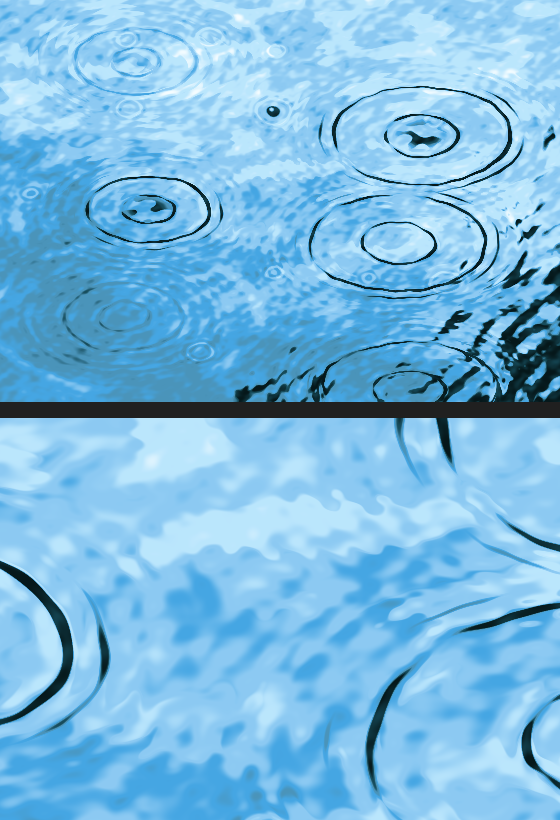
Top, the full canvas; bottom, a detail of the centre.
This texture is drawn by a WebGL 2 fragment shader. Its source:

```glsl
#version 300 es
precision highp float;
// Rain on blue water: squashed ring trains spread from a few drops over a
// dappled sky reflection, with dark broken streaks in the lower right.
// All parts add to one tone, which a colour ramp turns into water colours.

uniform vec2 u_resolution;
out vec4 fragColor;

const vec3 INK = vec3(0.02, 0.09, 0.10);
const vec3 DEEP = vec3(0.09, 0.30, 0.36);
const vec3 SLATE = vec3(0.29, 0.58, 0.73);
const vec3 AZURE = vec3(0.27, 0.65, 0.89);
const vec3 SKY = vec3(0.55, 0.79, 0.95);
const vec3 PALE = vec3(0.73, 0.90, 0.99);
const vec3 GLINT = vec3(0.96, 0.99, 1.0);

const int DROPS = 6;
const vec2 FIRST_DROP = vec2(0.265, 0.48);   // share of the canvas
const vec2 DROP_STRIDE = vec2(0.489, 0.183);
const float SQUASH = 0.55;                   // perspective of the rings
const float RING_GAP = 0.034;
const float FINE_GAP = 0.027;
const float CELL = 0.2;                      // spacing of small ringlets
const float TAU = 6.28318;

vec2 hash2(vec2 p) {
  vec2 k = vec2(dot(p, vec2(127.1, 311.7)), dot(p, vec2(269.5, 183.3)));
  return fract(sin(k) * 43758.55);
}

float corner(vec2 cell, vec2 offset) {
  float a = TAU * hash2(cell).x;
  return dot(vec2(cos(a), sin(a)), offset);
}

// Gradient noise, about -1 to 1
float noise(vec2 p) {
  vec2 i = floor(p), f = p - i, e = vec2(1.0, 0.0);
  vec2 u = f * f * f * (f * (f * 6.0 - 15.0) + 10.0);
  float low = mix(corner(i, f), corner(i + e.xy, f - e.xy), u.x);
  float high = mix(corner(i + e.yx, f - e.yx), corner(i + e.xx, f - e.xx), u.x);
  return 1.6 * mix(low, high, u.y);
}

// Ring train of one drop: x = signed swell, y = dark line, z = pale halo
vec3 dropRings(vec2 p, float index, float aspect) {
  float odd = mod(index, 2.0);
  float contrast = 1.0 / (1.0 + index * index * (1.0 - odd));
  float radius = mix(0.15, 0.22, odd);
  vec2 centre = fract(FIRST_DROP + index * DROP_STRIDE) * vec2(aspect, 1.0);
  vec2 q = (p - centre) / vec2(1.0, SQUASH);
  float d = length(q);
  vec2 dir = q / max(d, 0.001);
  float rough = noise(dir * 1.7 + index * 7.3 + d * 8.0);

  float edge = d - radius, inner = d - 0.42 * radius;
  float crest = cos(TAU * edge / RING_GAP) * exp(-abs(edge) / (edge > 0.0 ? 0.06 : 0.025));
  crest += cos(TAU * inner / RING_GAP) * exp(-abs(inner) / 0.02);
  float weight = 0.8 + 0.5 * rough + 0.2 * dot(dir, vec2(0.8, -0.6));
  float line = smoothstep(0.40, 0.62, crest * weight);

  // Torn dark patches where a young drop has just landed
  float core = smoothstep(0.075, 0.03, d) * smoothstep(0.05, 0.25, noise(q * 24.0 + index));
  line = max(line, core * step(index, 2.5));

  float reach = smoothstep(0.9, 1.15, d / radius) * exp(-max(edge, 0.0) / 0.16);
  float fine = sin(TAU * edge / FINE_GAP) * reach * (0.6 + 0.5 * rough);
  float halo = exp(-pow((d - 2.2 * radius) / 0.016, 2.0)) * smoothstep(-0.4, 0.5, rough);
  return vec3(0.6 * fine - crest, line * contrast, halo * (1.0 - odd));
}

// Sparse ringlets and bubbles: x = signed swell, y = dark part
vec2 ringlets(vec2 p) {
  vec2 cell = floor(p / CELL), kind = hash2(cell + 31.0);
  vec2 q = p - (cell + 0.35 + 0.3 * hash2(cell)) * CELL;
  q.y /= 0.7;
  float d = length(q), radius = mix(0.014, 0.045, kind.x * kind.x);
  float rings = cos(TAU * (d - radius) / 0.018) * exp(-abs(d - radius) / 0.012);
  float bubble = smoothstep(0.021, 0.016, d) * smoothstep(0.003, 0.009, length(q - vec2(-0.004, 0.006)));
  return vec2(rings * step(0.6, kind.y), bubble * step(0.87, kind.y));
}

vec3 waterColour(float tone) {
  vec3 c = mix(INK, DEEP, smoothstep(0.0, 0.12, tone));
  c = mix(c, SLATE, smoothstep(0.12, 0.28, tone));
  c = mix(c, AZURE, smoothstep(0.32, 0.45, tone));
  c = mix(c, SKY, smoothstep(0.46, 0.62, tone));
  c = mix(c, PALE, smoothstep(0.65, 0.82, tone));
  return mix(c, GLINT, smoothstep(0.90, 1.12, tone));
}

void main() {
  float aspect = u_resolution.x / u_resolution.y;
  vec2 p = gl_FragCoord.xy / u_resolution.y;
  vec2 w = p + 0.008 * vec2(noise(p * 6.0), 0.6 * noise(p * 6.0 + 17.0));
  w += 0.0025 * vec2(noise(p * 28.0), noise(p * 28.0 + 41.0));

  // Rings of all drops
  float swell = 0.0, ink = 0.0, halo = 0.0;
  for (int i = 0; i < DROPS; i++) {
    vec3 ring = dropRings(w, float(i), aspect);
    swell += ring.x;
    ink = max(ink, ring.y);
    halo += ring.z;
  }
  vec2 small = ringlets(w);

  // Sky reflection: soft clouds, torn bright flakes and fine dapple
  float cloud = noise(w * vec2(3.0, 6.0) + 3.0) + 0.5 * noise(w * vec2(8.0, 17.0));
  float flake = smoothstep(0.12, 0.35, noise(w * vec2(9.0, 20.0) + 0.35 * swell + 9.0));
  vec2 slant = mat2(0.82, -0.57, 0.57, 0.82) * w;
  float dapple = noise(slant * vec2(24.0, 52.0) + 0.4 * swell) + 0.5 * noise(w * vec2(40.0, 75.0));
  float tone = 0.35 + 0.38 * smoothstep(0.0, 1.1, p.y + 0.35 * p.x - 0.1);
  tone += 0.13 * cloud + 0.11 * swell + 0.20 * halo + 0.14 * small.x;
  tone += mix(0.07, 0.13, smoothstep(0.1, 0.6, p.y + 0.4 * p.x)) * dapple;
  tone += 0.17 * flake * smoothstep(0.35, 0.9, p.y + 0.45 * p.x);

  // Dark bank reflected in slanted streaks
  vec2 share = vec2(p.x / aspect, p.y);
  float shade = share.x - 0.5 * share.y - 0.8;
  shade += 0.35 * smoothstep(0.2, 0.0, length(share - vec2(0.48, 0.02)));
  float streak = noise(slant * vec2(11.0, 34.0) + 0.5 * swell) + 0.4 * noise(slant * vec2(26.0, 60.0));
  ink = max(ink, smoothstep(0.0, 0.22, 0.6 * streak - 0.08 * swell + 2.2 * shade));
  ink = max(ink, small.y);

  tone = mix(tone, 0.04 + 0.05 * dapple, ink);
  fragColor = vec4(waterColour(tone), 1.0);
}
```
